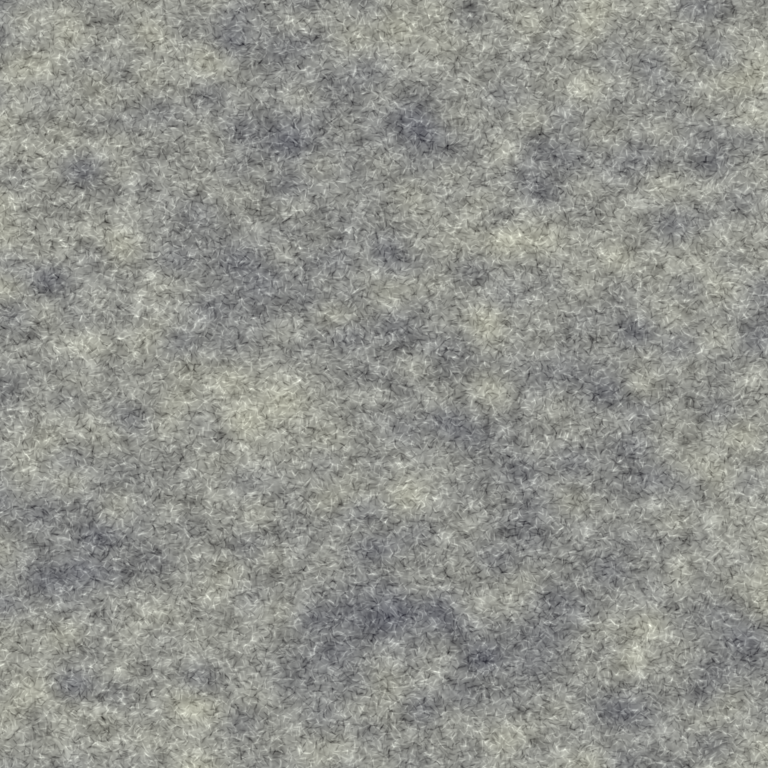
A three.js fragment shader for this texture:

```glsl
varying vec2 vUv;

const vec3 MID_GREY = vec3(0.580, 0.584, 0.560);
const vec3 TONE_RAMP = vec3(1.0, 1.02, 0.97);    // tint of a change in brightness
const vec3 WARM_SHIFT = vec3(0.12, 0.08, -0.22); // pale patches lean to cream

const float CLOUD_CELLS = 5.0;      // coarsest mottling, cells across
const float CLOUD_GROWTH = 2.2;     // cell count ratio between octaves
const int CLOUD_OCTAVES = 4;
const float CLOUD_CONTRAST = 0.040;
const float CLOUD_GAIN = 1.22;      // finer blotches are stronger
const vec2 CLOUD_STRETCH = vec2(0.85, 1.1);

const float GRAIN_CELLS = 200.0;
const float GRAIN_CONTRAST = 0.065;

const float FIBRE_CELLS = 108.0;
const int FIBRE_LAYERS = 4;
const float FIBRE_CONTRAST = 0.112;
const float FIBRE_HALF_LENGTH = 0.80; // in cells
const float FIBRE_WIDTH = 0.15;       // in cells
const float FIBRE_BEND = 0.35;
const float PI = 3.14159265;

vec4 hash4(vec2 cell) {
  vec4 p = fract(cell.xyxy * vec4(0.1031, 0.1030, 0.0973, 0.1099));
  p += dot(p, p.wzxy + 33.33);
  return fract((p.xxyz + p.yzzw) * p.zywx);
}

// Cellular noise: one soft light or dark spot per cell
float spots(vec2 p, float seed) {
  vec2 cell = floor(p);
  float sum = 0.0;
  for (int y = -1; y <= 1; y++) {
    for (int x = -1; x <= 1; x++) {
      vec2 id = cell + vec2(float(x), float(y));
      vec4 rnd = hash4(id + seed);
      vec2 d = p - id - rnd.xy;
      float falloff = max(0.0, 1.0 - dot(d, d));
      sum += (rnd.z * 2.0 - 1.0) * falloff * falloff * falloff;
    }
  }
  return sum;
}

// One short, bent, light or dark hair per cell
float fibres(vec2 p, float seed) {
  vec2 cell = floor(p);
  float sum = 0.0;
  for (int y = -1; y <= 1; y++) {
    for (int x = -1; x <= 1; x++) {
      vec2 id = cell + vec2(float(x), float(y));
      vec4 rnd = hash4(id + seed);
      vec2 d = p - id - rnd.xy;
      float spin = rnd.z * 2.0 - 1.0;
      float angle = 0.5 * PI * spin * mix(0.65, 1.0, abs(spin));
      vec2 along = vec2(cos(angle), sin(angle));
      float s = dot(d, along);
      float bend = FIBRE_BEND * (fract(rnd.w * 17.0) - 0.5);
      float t = (dot(d, vec2(-along.y, along.x)) - bend * s * s) / FIBRE_WIDTH;
      float taper = 1.0 - smoothstep(0.4, 1.0, abs(s) / FIBRE_HALF_LENGTH);
      sum += (rnd.w * 2.0 - 1.0) * taper * exp(-t * t);
    }
  }
  return sum;
}

void main() {
  // Cloudy mottling of the wool
  float clouds = 0.0;
  float warmth = 0.0;
  float cells = CLOUD_CELLS;
  float strength = CLOUD_CONTRAST;
  for (int i = 0; i < CLOUD_OCTAVES; i++) {
    float seed = 19.0 + 37.0 * float(i);
    clouds += strength * spots(vUv * CLOUD_STRETCH * cells, seed);
    if (i == 2) warmth = clouds;
    cells *= CLOUD_GROWTH;
    strength *= CLOUD_GAIN;
  }

  // Matted hairs over a fine grain
  float hairs = 0.0;
  for (int i = 0; i < FIBRE_LAYERS; i++) {
    float layer = float(i);
    hairs += fibres(vUv * FIBRE_CELLS * (1.0 + 0.13 * layer), 211.0 + 53.0 * layer);
  }
  float grain = spots(vUv * GRAIN_CELLS, 503.0);

  float tone = clouds + FIBRE_CONTRAST * hairs + GRAIN_CONTRAST * grain;
  vec3 felt = MID_GREY + TONE_RAMP * tone + WARM_SHIFT * warmth;
  gl_FragColor = vec4(clamp(felt, 0.0, 1.0), 1.0);
}
```
